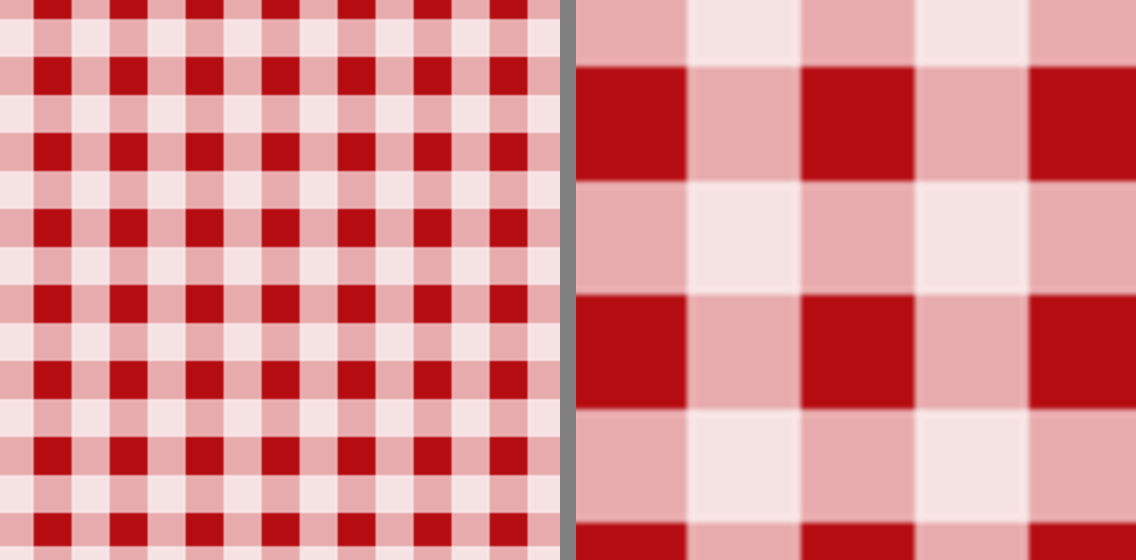
Left: the whole. Right: its middle third, enlarged.
Reproduce this pattern procedurally as a WebGL 2 fragment shader.

```glsl
#version 300 es
precision highp float;

uniform vec2 u_resolution;
out vec4 fragColor;

// Colours by number of overlapping bands
const vec3 PALE = vec3(0.961, 0.886, 0.886);
const vec3 PINK = vec3(0.906, 0.671, 0.680);
const vec3 RED  = vec3(0.710, 0.047, 0.065);

// Layout in canvas units
const vec2 PERIOD = vec2(0.13570, 0.13574);
const vec2 FIRST_CENTRE = vec2(0.0940, 0.0499);
const vec2 HALF_WIDTH = vec2(0.0338, 0.0340);
const float HEM = 0.0247;          // lower limit of the bottom band

// Edge character
const float SOFTNESS = 0.0026;     // half width of the blurred edge
const float HALO_OFFSET = 0.0042;
const float HALO_WIDTH = 0.0018;
const float HALO_STRENGTH = 0.018;

// Signed distance to the repeated vertical (x) and horizontal (y) bands
vec2 bandDistance(vec2 p) {
    vec2 cell = fract((p - FIRST_CENTRE) / PERIOD + 0.5) - 0.5;
    vec2 d = abs(cell) * PERIOD - HALF_WIDTH;
    d.y = max(d.y, HEM - p.y);
    return d;
}

// Faint light fringe just outside each band
float fringe(vec2 d) {
    vec2 t = (d - HALO_OFFSET) / HALO_WIDTH;
    vec2 glow = exp(-t * t);
    return max(glow.x, glow.y) * HALO_STRENGTH;
}

void main() {
    vec2 p = gl_FragCoord.xy / u_resolution;
    vec2 d = bandDistance(p);

    // Blur never falls below one pixel
    vec2 soft = max(vec2(SOFTNESS), 0.75 / u_resolution);
    vec2 band = 1.0 - smoothstep(-soft, soft, d);

    // Two overlapping sets of bands
    vec3 gapRow = mix(PALE, PINK, band.x);
    vec3 bandRow = mix(PINK, RED, band.x);
    vec3 colour = mix(gapRow, bandRow, band.y);

    colour += fringe(d) * (1.0 - band.x * band.y);
    fragColor = vec4(clamp(colour, 0.0, 1.0), 1.0);
}
```
